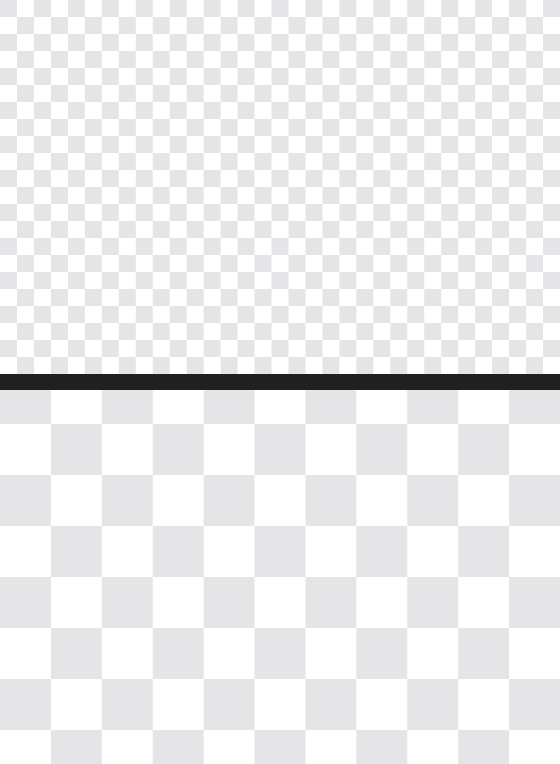
Top, the full canvas; bottom, a detail of the centre.
Reproduce this pattern procedurally as a WebGL 1 fragment shader.

```glsl
precision highp float;

uniform vec2 u_resolution;

const vec2 CELL_COUNT = vec2(33.0, 22.0);
const vec3 WHITE = vec3(1.0);
const vec3 PALE_GRAY = vec3(0.898, 0.898, 0.906);

// Square wave per axis, +1 on even cells and -1 on odd ones, box filtered over a pixel
vec2 squareWave(vec2 cell, vec2 pixelSize) {
  vec2 parity = 1.0 - 2.0 * mod(floor(cell), 2.0);
  vec2 edgeDistance = 0.5 - abs(fract(cell) - 0.5);
  return parity * clamp(2.0 * edgeDistance / pixelSize, 0.0, 1.0);
}

// Share of the odd squares: 0 on even squares, 1 on odd ones
float checker(vec2 cell, vec2 pixelSize) {
  vec2 wave = squareWave(cell, pixelSize);
  return 0.5 - 0.5 * wave.x * wave.y;
}

void main() {
  vec2 cell = gl_FragCoord.xy / u_resolution * CELL_COUNT;
  vec2 pixelSize = CELL_COUNT / u_resolution;
  vec3 color = mix(WHITE, PALE_GRAY, checker(cell, pixelSize));
  gl_FragColor = vec4(color, 1.0);
}
```
